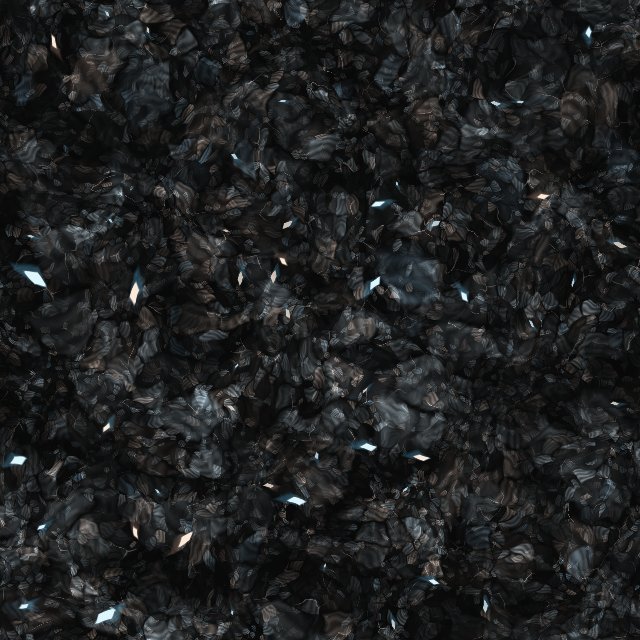
This texture is drawn by a WebGL 2 fragment shader. Its source:

```glsl
#version 300 es
precision highp float;
// Polished black granite: dark ragged crystals, cool and warm flakes, bright mica glints.

uniform vec2 u_resolution;
out vec4 fragColor;

const float TAU = 6.2831853;
const vec3 BASE = vec3(0.030, 0.031, 0.031);
const vec3 COOL = vec3(0.92, 1.01, 1.06);
const vec3 STEEL = vec3(0.72, 1.02, 1.22);
const vec3 WARM = vec3(1.12, 0.98, 0.90);

struct Cell {
    vec2 id;
    vec2 offset;   // from the cell centre
    float border;  // zero on the seam between two cells
};

vec4 hash4(vec2 p) {
    vec4 q = fract(p.xyxy * vec4(0.1031, 0.1030, 0.0973, 0.1099));
    q += dot(q, q.wzxy + 33.33);
    return fract((q.xxyz + q.yzzw) * q.zywx);
}

vec2 direction(float angle) {
    return vec2(cos(angle), sin(angle));
}

vec2 rotate(vec2 p, float angle) {
    vec2 d = direction(angle);
    return vec2(dot(p, d), dot(p, vec2(-d.y, d.x)));
}

// Layered sines that fray straight cell edges
vec2 ragged(vec2 p, float frequency, float amount) {
    vec2 bend = vec2(0.0);
    for (int i = 0; i < 5; i++) {
        p = rotate(p, 1.13);
        vec2 phase = p.yx * frequency + bend * frequency * 0.8;
        bend += amount * sin(phase + vec2(1.7, 4.1) * float(i + 1));
        frequency *= 1.9;
        amount *= 0.56;
    }
    return bend;
}

// Cellular noise
Cell cells(vec2 p, float seed) {
    vec2 home = floor(p);
    Cell cell = Cell(home, vec2(0.0), 0.0);
    float nearest = 9.0, second = 9.0;
    for (int y = -1; y <= 1; y++) {
        for (int x = -1; x <= 1; x++) {
            vec2 id = home + vec2(x, y);
            vec2 offset = p - id - hash4(id + seed).xy;
            float d = length(offset);
            if (d < nearest) {
                second = nearest;
                nearest = d;
                cell.id = id;
                cell.offset = offset;
            } else {
                second = min(second, d);
            }
        }
    }
    cell.border = second - nearest;
    return cell;
}

// Crystals of one size; a higher rarity leaves fewer of them lit
vec3 flakes(vec2 p, float scale, float seed, float rarity, float gain) {
    Cell cell = cells(rotate(p, seed) * scale, seed);
    vec4 h = hash4(cell.id + seed + 71.0);
    vec2 grain = rotate(cell.offset, h.y * TAU);
    float streak = 0.72 + 0.28 * sin(grain.x * 19.0 + 2.5 * sin(grain.y * 4.0 + h.w * TAU));
    float facet = clamp(0.95 + 0.8 * grain.y, 0.4, 1.5);
    float body = smoothstep(0.0, 0.22, cell.border);
    vec3 tint = h.z > 0.70 ? WARM : mix(COOL, STEEL, smoothstep(0.12, 0.0, h.z));
    return tint * gain * pow(h.x, rarity) * streak * facet * body;
}

// Thin warm slivers along broken parts of the seams
vec3 slivers(vec2 p, float scale, float seed) {
    Cell cell = cells(rotate(p, seed) * scale, seed);
    float side = hash4(cell.id + seed).z;
    float seam = smoothstep(0.09, 0.01, cell.border);
    float broken = smoothstep(0.35, 0.9, sin(p.x * 83.0 + side * TAU) * sin(p.y * 71.0 + side * 4.0));
    return WARM * 0.30 * seam * broken * side;
}

// Sparse angular glints: rgb colour and coverage
vec4 glints(vec2 p, float scale, float seed, float share, float size) {
    vec2 id = floor(p * scale);
    vec4 h = hash4(id + seed);
    vec4 k = hash4(id + seed + 19.0);
    vec2 q = rotate(fract(p * scale) - mix(vec2(0.22), vec2(0.78), h.xy), k.x * TAU);
    q.x += 0.4 * q.y;
    float radius = size * mix(0.4, 1.0, k.y * k.y);
    float d = max(abs(q.x) * 1.6, abs(q.y)) + 0.35 * abs(q.x + q.y) - radius;
    float present = step(h.z, share);
    float core = smoothstep(0.022, -0.022, d);
    float rim = 0.45 * smoothstep(0.06, -0.01, d + 0.5 * q.y);
    vec3 pale = k.z > 0.55 ? vec3(0.98, 0.91, 0.85) : vec3(0.87, 0.96, 0.99);
    vec3 edge = k.z > 0.75 ? vec3(0.48, 0.38, 0.32) : vec3(0.24, 0.50, 0.63);
    return vec4(mix(edge, pale, core), present * max(core, rim));
}

void main() {
    vec2 uv = gl_FragCoord.xy / min(u_resolution.x, u_resolution.y);
    vec2 p = uv + ragged(uv, 21.0, 0.010);

    // Crystals from broad plates to fine grit
    vec3 stone = flakes(p, 13.0, 3.0, 2.0, 0.15);
    stone += flakes(p, 27.0, 11.0, 3.0, 0.22);
    stone += flakes(p, 56.0, 23.0, 4.0, 0.28);
    stone += flakes(p, 105.0, 37.0, 4.0, 0.24);
    stone += slivers(p, 34.0, 41.0);

    // Black pockets and slow drift in brightness
    Cell pocket = cells(p * 19.0, 53.0);
    stone *= mix(0.40, 1.30, hash4(pocket.id + 5.0).w);
    stone *= 1.0 + 0.2 * sin(uv.x * 7.0 + 2.0 * sin(uv.y * 5.0)) * sin(uv.y * 9.0 + 1.0);
    vec3 color = BASE + stone;

    // Mica glints, large then small
    vec2 frayed = mix(uv, p, 0.45);
    vec4 large = glints(frayed, 8.0, 61.0, 0.30, 0.14);
    vec4 small = glints(frayed, 15.0, 83.0, 0.13, 0.13);
    color = mix(color, small.rgb, small.a * 0.8);
    color = mix(color, large.rgb, large.a);
    fragColor = vec4(color, 1.0);
}
```
